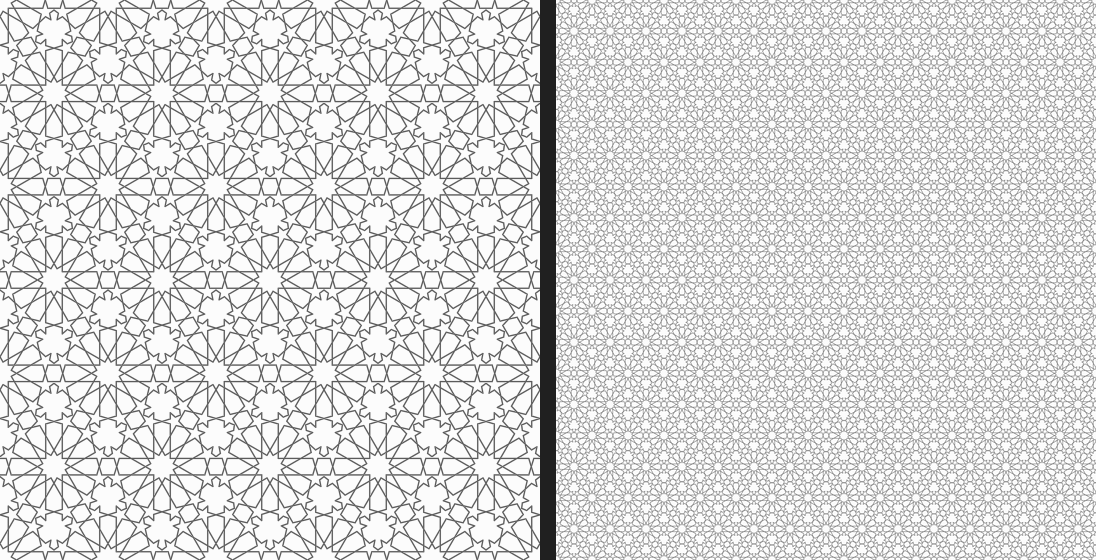
Left: one tile. Right: repeated 3 by 3.
Write a Shadertoy shader that draws this pattern.

```glsl
const float PI = 3.14159265;

float segmentDistance(vec2 p, vec2 a, vec2 b) {
    vec2 ab = b - a;
    return length(p - a - ab * clamp(dot(p - a, ab) / dot(ab, ab), 0.0, 1.0));
}

// Offset from the nearest rosette centre on a triangular lattice of unit spacing
vec2 latticeOffset(vec2 p) {
    vec2 cell = vec2(1.0, sqrt(3.0));
    vec2 a = p - cell * round(p / cell);
    vec2 b = p - cell * (floor(p / cell) + 0.5);
    return dot(a, a) < dot(b, b) ? a : b;
}

float rosetteDistance(vec2 p) {
    // Sixfold mirror, then a second mirror between neighbouring petals
    float angle = abs(mod(atan(p.y, p.x) + PI / 6.0, PI / 3.0) - PI / 6.0);
    bool facesFlower = angle > PI / 12.0;
    angle = min(angle, PI / 6.0 - angle);
    vec2 q = length(p) * vec2(cos(angle), sin(angle));

    // Central star, petal side, petal cap, then the edge of the next tile
    vec2 outline[7] = vec2[7](
        vec2(0.1046, 0.028), vec2(0.1532, 0.0), vec2(0.2859, 0.0766),
        vec2(0.396, 0.0766), vec2(0.419, 0.0), vec2(0.443, 0.0766),
        vec2(0.5, 0.0766));
    float d = 1.0;
    for (int i = 0; i < 6; i++)
        d = min(d, segmentDistance(q, outline[i], outline[i + 1]));

    // Outer arm of the small star, which also bounds the flower's knob
    vec2 armTip = vec2(0.5, facesFlower ? 0.0766 : 0.0925);
    return min(d, segmentDistance(q, vec2(0.4595, 0.1231), armTip));
}

void mainImage(out vec4 fragColor, in vec2 fragCoord) {
    // Five rosettes across, six staggered rows down
    vec2 repeats = vec2(5.0, 3.0 * sqrt(3.0));
    vec2 p = fragCoord / iResolution.xy * repeats;
    float pixel = repeats.x / iResolution.x;
    float d = rosetteDistance(latticeOffset(p));

    // Soft thin grey line on white
    float ink = 1.0 - smoothstep(0.0, max(0.0126, 1.2 * pixel), d);
    fragColor = vec4(mix(vec3(0.99), vec3(0.35), ink), 1.0);
}
```
